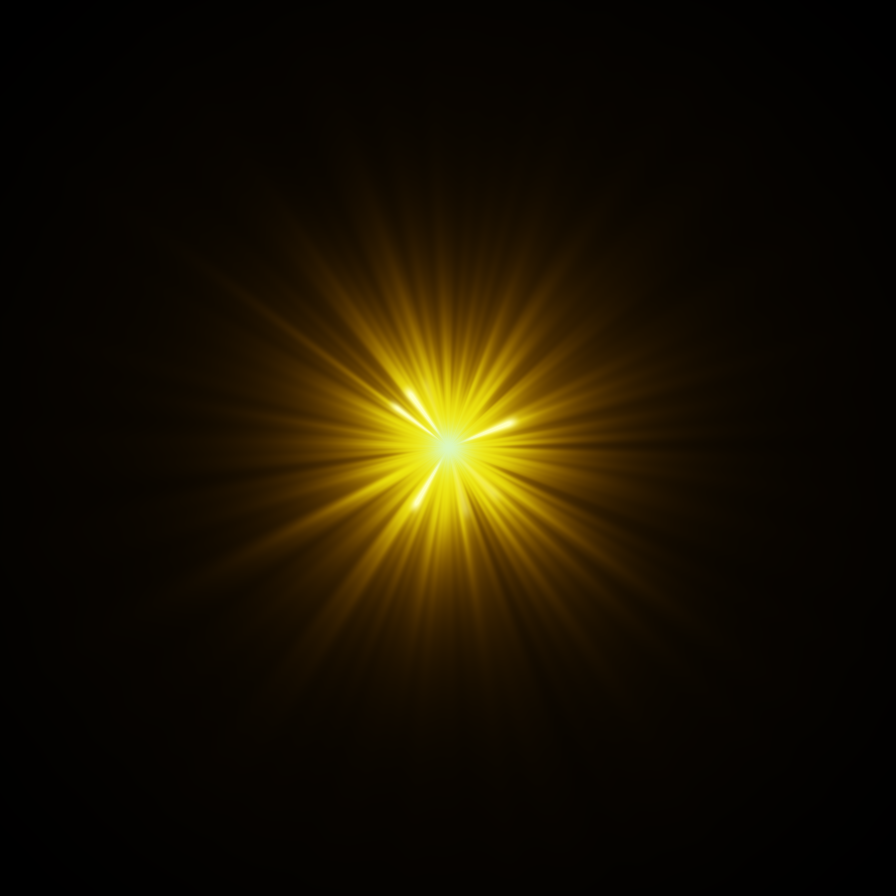
Write a three.js fragment shader that draws this background.

```glsl
// A golden starburst on black: an exponential radial glow is streaked by
// gradient noise over angle, shaped by a few broad light and dark beams,
// then topped with short hot spikes and a pale green core.
varying vec2 vUv;

const float TAU = 6.2831853;

// Random gradient of a lattice cell
vec2 cellGradient(vec2 cell) {
  float angle = TAU * fract(sin(dot(cell, vec2(127.1, 311.7))) * 4375.85);
  return vec2(cos(angle), sin(angle));
}

// Gradient noise that wraps along x after the given number of cells
float wrappedNoise(vec2 p, float period) {
  vec2 i = floor(p);
  vec2 f = p - i;
  vec2 w = f * f * f * (f * (f * 6.0 - 15.0) + 10.0);
  float x0 = mod(i.x, period);
  float x1 = mod(i.x + 1.0, period);
  float a = dot(cellGradient(vec2(x0, i.y)), f);
  float b = dot(cellGradient(vec2(x1, i.y)), f - vec2(1.0, 0.0));
  float c = dot(cellGradient(vec2(x0, i.y + 1.0)), f - vec2(0.0, 1.0));
  float d = dot(cellGradient(vec2(x1, i.y + 1.0)), f - vec2(1.0, 1.0));
  return mix(mix(a, b, w.x), mix(c, d, w.x), w.y);
}

// Soft beam around a direction, all angles in degrees
float beam(float angle, float direction, float width) {
  float offset = mod(angle - direction + 180.0, 360.0) - 180.0;
  return exp(-offset * offset / (width * width));
}

void main() {
  vec2 p = vUv - vec2(0.501, 0.501);
  float r = length(p);
  float turn = fract(atan(p.y, p.x + 1e-6) / TAU + 1.0);
  float angle = turn * 360.0;

  // Fine streaks, slowly changing with distance
  float streaks = 0.0;
  float cells = 24.0;
  float weight = 0.3;
  for (int i = 0; i < 3; i++) {
    streaks += weight * wrappedNoise(vec2(turn * cells, r * 2.5 + 0.4 + 7.0 * float(i)), cells);
    cells *= 2.0;
    weight *= 1.15;
  }

  // Long light beams
  float beams = 0.55 * beam(angle, 143.5, 2.2) + 0.4 * beam(angle, 126.0, 4.0)
    + 0.45 * beam(angle, 209.0, 2.5) + 0.35 * beam(angle, 234.0, 4.0)
    + 0.3 * beam(angle, 18.0, 5.0) + 0.25 * beam(angle, 58.0, 4.0)
    + 0.2 * beam(angle, 105.0, 8.0) + 0.2 * beam(angle, 315.0, 5.0);

  // Dark gaps
  beams -= 0.6 * beam(angle, 338.0, 2.6) + 0.45 * beam(angle, 0.5, 2.2)
    + 0.65 * beam(angle, 187.0, 2.6) + 0.4 * beam(angle, 292.0, 2.6)
    + 0.3 * beam(angle, 202.0, 3.0) + 0.25 * beam(angle, 219.0, 4.0);

  // Radial glow with a firm shoulder near full brightness
  float rayFade = smoothstep(0.01, 0.08, r);
  float glow = 2.4 * exp(-12.8 * r + rayFade * (0.9 * streaks + 0.65 * beams));
  glow += 0.02 * (1.0 - smoothstep(0.42, 0.7, r));
  float red = 0.95 * glow / pow(1.0 + pow(glow, 5.0), 0.2);
  vec3 color = vec3(red, red * (0.57 + 0.46 * red * red), 0.08 * pow(red, 6.0));

  // Short hot spikes with rounded tips, each in a wider yellow sheath
  float spikes = beam(angle, 126.0, 3.8) + 0.9 * beam(angle, 143.0, 3.0)
    + beam(angle, 21.5, 3.8) + beam(angle, 240.0, 3.8)
    + 0.3 * beam(angle, 314.0, 4.0) + 0.3 * beam(angle, 284.5, 4.0)
    + 0.2 * beam(angle, 110.0, 3.0);
  float spikeReach = smoothstep(0.004, 0.03, r) * (1.0 - smoothstep(0.07, 0.087, r));
  float sheath = sqrt(min(spikes, 1.0)) * (1.0 - smoothstep(0.06, 0.11, r));
  color = mix(color, vec3(0.97, 0.93, 0.1), 0.55 * sheath);
  color = mix(color, vec3(1.0, 1.0, 0.72), min(1.15 * spikes * spikeReach, 1.0));

  // Pale core with a ragged rim
  float core = exp(-r * r / (0.0006 * (1.0 + 0.9 * streaks)));
  color = mix(color, vec3(0.86, 0.97, 0.74), core);

  gl_FragColor = vec4(clamp(color, 0.0, 1.0), 1.0);
}
```
